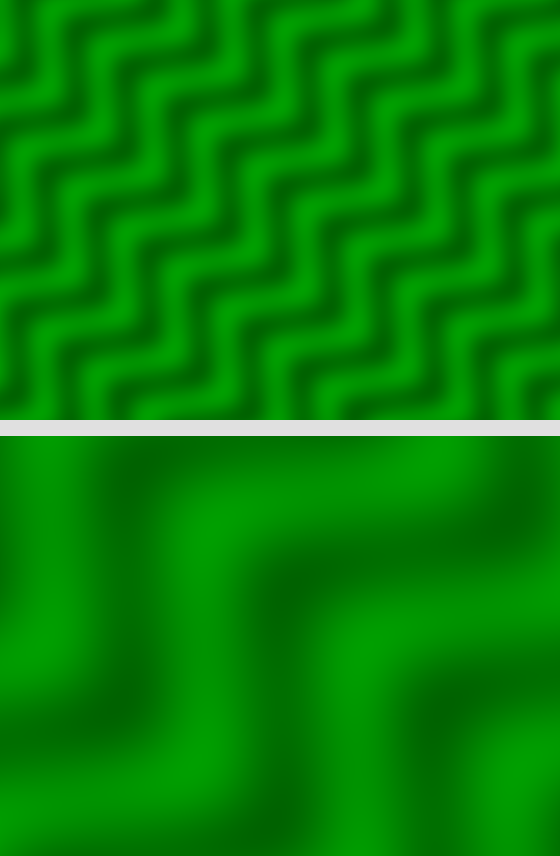
Top: the whole. Bottom: its middle third, enlarged.
Reproduce this pattern procedurally as a WebGL 1 fragment shader.

```glsl
precision highp float;
// Soft green staircase bands running diagonally across the canvas.
// A cosine wave in a rotated frame is bent by a second cosine along its
// crests; contrast is strongest at the bends and fades on the straight arms.

uniform vec2 u_resolution;

const float TAU = 6.2831853;

// Rotates the frame: x runs across the bands, y runs along them.
vec2 bandFrame(vec2 p) {
  vec2 acrossDir = vec2(0.788, -0.616);
  vec2 alongDir = vec2(0.616, 0.788);
  return vec2(dot(p, acrossDir) - 0.170, dot(p, alongDir) - 0.845);
}

// Signed wave height around zero.
float staircaseWave(vec2 q) {
  float period = 0.1545;
  float bend = cos(TAU * q.y / (2.0 * period));
  float wave = cos(TAU * q.x / period + 2.1 * bend);
  float contrast = mix(0.068, 0.120, bend * bend);
  return wave * contrast;
}

void main() {
  // Canvas height is one unit.
  vec2 p = gl_FragCoord.xy / u_resolution.y;
  float green = 0.503 + staircaseWave(bandFrame(p));
  gl_FragColor = vec4(0.0, green, 0.0, 1.0);
}
```
